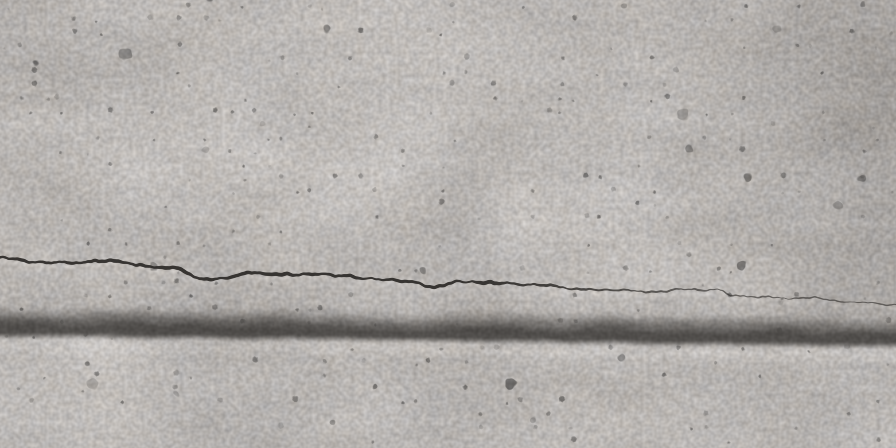
A Shadertoy shader for this texture:

```glsl
// Weathered concrete wall with a thin wandering crack above a shadowed horizontal groove.
#define CONCRETE vec3(0.722, 0.708, 0.696)
#define GROOVE_DARK vec3(0.325, 0.315, 0.305)
#define CRACK_DARK vec3(0.17, 0.16, 0.15)
#define GRAIN_AMOUNT 0.085
#define STAIN_AMOUNT 0.055
#define PIT_DENSITY 0.11
#define CRACK_START 0.421
#define CRACK_SLOPE -0.0495
#define CRACK_WIDTH 0.0031
#define GROOVE_START 0.247
#define GROOVE_SLOPE -0.0115

vec2 hash2(vec2 p) {
    vec3 q = fract(p.xyx * vec3(0.1031, 0.1030, 0.0973));
    q += dot(q, q.yzx + 33.33);
    return fract((q.xx + q.yz) * q.zy);
}

vec2 gradient(vec2 cell) {
    float angle = 6.2832 * hash2(cell).x;
    return vec2(cos(angle), sin(angle));
}

float gradientNoise(vec2 p) {
    vec2 i = floor(p), f = p - i;
    vec2 u = f * f * f * (f * (f * 6.0 - 15.0) + 10.0);
    vec2 e = vec2(1.0, 0.0);
    float a = dot(gradient(i), f);
    float b = dot(gradient(i + e), f - e);
    float c = dot(gradient(i + e.yx), f - e.yx);
    float d = dot(gradient(i + 1.0), f - 1.0);
    return mix(mix(a, b, u.x), mix(c, d, u.x), u.y);
}

float fbm(vec2 p) {
    float sum = 0.0, amp = 1.0;
    for (int i = 0; i < 4; i++) {
        sum += amp * gradientNoise(p);
        p = mat2(1.6, 1.2, -1.2, 1.6) * p + 7.3;
        amp *= 0.55;
    }
    return sum;
}

float blob(vec2 p, vec2 center, vec2 radius) {
    vec2 d = (p - center) / radius;
    return exp(-dot(d, d));
}

// Ramps up between a and b, and back down between b and c.
float tent(float x, float a, float b, float c) {
    return smoothstep(a, b, x) * (1.0 - smoothstep(b, c, x));
}

float crackHeight(float x) {
    float y = CRACK_START + CRACK_SLOPE * x;
    y += 0.008 * tent(x, 0.12, 0.27, 0.36);
    y -= 0.021 * tent(x, 0.39, 0.455, 0.58);
    y -= 0.017 * tent(x, 0.90, 0.967, 1.02);
    y += 0.008 * smoothstep(1.46, 1.54, x) * (1.0 - smoothstep(1.61, 1.63, x));
    y += 0.007 * gradientNoise(vec2(x * 13.0, 3.4));
    y += 0.005 * gradientNoise(vec2(x * 34.0, 8.7));
    return y + 0.0025 * gradientNoise(vec2(x * 85.0, 5.3));
}

// Dark air holes, at most one per cell.
float pits(vec2 p, float scale, float density, float px) {
    vec2 cell = floor(p * scale);
    vec2 rnd = hash2(cell + 19.0), pick = hash2(cell + 71.0);
    float radius = mix(0.08, 0.22, rnd.y * rnd.y);
    vec2 d = fract(p * scale) - mix(vec2(0.28), vec2(0.72), rnd);
    float wobble = 0.08 * gradientNoise(p * scale * 5.0);
    float aa = px * scale;
    float mask = 1.0 - smoothstep(radius - aa, radius + aa, length(d) + wobble);
    return mask * step(pick.x, density) * mix(0.3, 1.0, pick.y);
}

void mainImage(out vec4 fragColor, in vec2 fragCoord) {
    float px = 1.0 / iResolution.y;
    vec2 p = fragCoord * px;
    p.x *= 2.0 * iResolution.y / iResolution.x;

    // Broad light, soft stains and horizontal weathering
    float tone = STAIN_AMOUNT * fbm(p * vec2(2.6, 4.0) + 4.0);
    tone += 0.02 * fbm(p * vec2(4.0, 17.0) + 21.0);
    tone += 0.025 * blob(p, vec2(0.85, 0.85), vec2(0.75, 0.45));
    tone += 0.025 * blob(p, vec2(0.22, 0.72), vec2(0.2, 0.12));
    tone += 0.022 * blob(p, vec2(1.18, 0.5), vec2(0.22, 0.1));
    tone -= 0.035 * blob(p, vec2(1.04, 0.54), vec2(0.09, 0.13));
    tone -= 0.030 * blob(p, vec2(1.25, 0.78), vec2(0.16, 0.10));
    tone -= 0.045 * blob(p, vec2(1.85, 0.80), vec2(0.26, 0.3));
    tone -= 0.050 * smoothstep(1.65, 2.0, p.x) * smoothstep(0.2, 0.35, p.y);
    tone -= 0.030 * blob(p, vec2(0.0, 1.0), vec2(0.25, 0.35));

    // Sandy grain with slightly warm patches
    float fine = gradientNoise(p * 115.0) + 0.7 * gradientNoise(p * 63.0 + 9.0);
    float warm = gradientNoise(p * 48.0 + 31.0) + 0.5 * fbm(p * 6.0 + 13.0);
    vec3 col = CONCRETE + tone + GRAIN_AMOUNT * fine;
    col += 0.018 * warm * vec3(0.6, 0.1, -0.7);
    col *= 1.0 - 0.38 * pits(p, 34.0, PIT_DENSITY, px);
    col *= 1.0 - 0.40 * pits(p + 3.7, 15.0, 0.5 * PIT_DENSITY, px);

    // Groove: crisp lower lip, shadow fading upward
    float lip = GROOVE_START + GROOVE_SLOPE * p.x + 0.004 * fbm(vec2(p.x * 9.0, 2.6));
    float rise = p.y - lip;
    float fade = 1.0 - smoothstep(0.020, 0.078, rise + 0.012 * fbm(p * vec2(5.0, 16.0)));
    float shadow = smoothstep(-0.006, 0.014, rise) * fade;
    vec3 shade = GROOVE_DARK + 0.04 * fine + 0.3 * tone;
    col = mix(col, shade, 0.97 * shadow);
    col -= 0.035 * smoothstep(0.0, 0.03, rise) * (1.0 - smoothstep(0.05, 0.13, rise));
    col += 0.035 * blob(vec2(0.0, rise), vec2(0.0, -0.018), vec2(1.0, 0.014));

    // Crack: thins out and fades toward the right
    float h = crackHeight(p.x);
    float slope = (crackHeight(p.x + 0.004) - crackHeight(p.x - 0.004)) / 0.008;
    float away = (p.y - h) / sqrt(1.0 + slope * slope);
    float thin = smoothstep(1.0, 1.7, p.x);
    float width = CRACK_WIDTH * mix(1.0, 0.45, thin);
    width *= 1.0 + 0.9 * gradientNoise(vec2(p.x * 24.0, 6.6));
    float line = 1.0 - smoothstep(width - 0.6 * px, width + 0.6 * px, abs(away));
    col += 0.03 * blob(vec2(0.0, away), vec2(0.0, -0.008), vec2(1.0, 0.005));
    col = mix(col, CRACK_DARK, line * mix(0.92, 0.6, thin));

    fragColor = vec4(clamp(col, 0.0, 1.0), 1.0);
}
```
